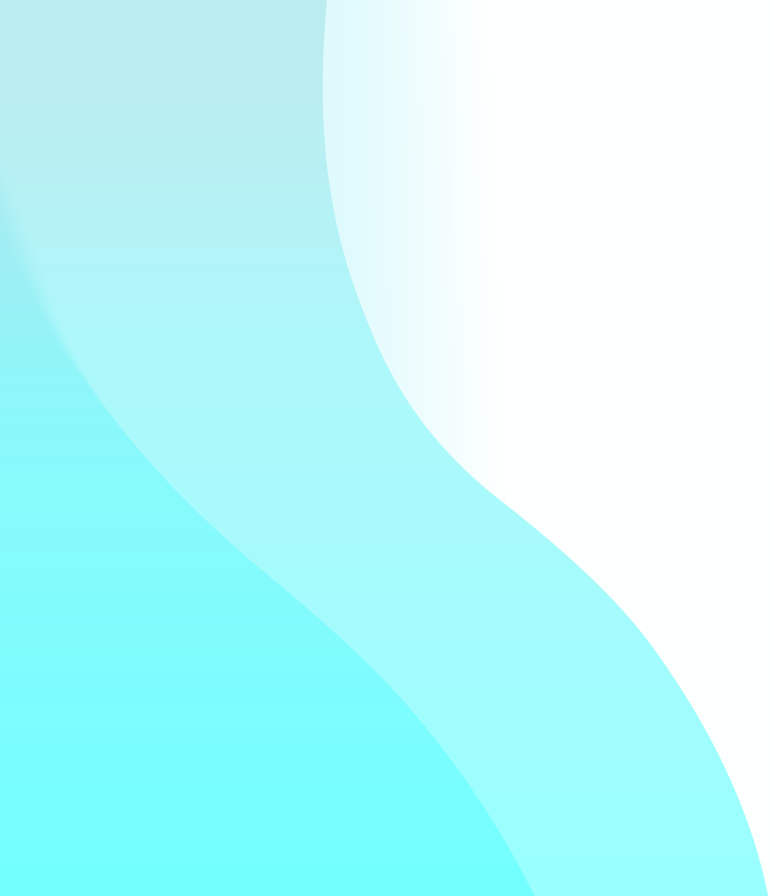
Give the GLSL for this background, as a Shadertoy shader.

```glsl
// Two overlapping aqua waves sweep down a white page beside a pale fading glow.
// Each wave border is a smooth Hermite curve x(depth); the fills are
// gradients over depth, composited from back to front.

#define ASPECT 0.8633      // design width over height
#define GLOW_START 0.375   // left side of the pale glow
#define GLOW_END 0.548     // where the glow fades out at the top
#define GLOW_SLANT 0.04    // rightward drift of the fade with depth
#define SOFT_EDGE 0.020    // blur of the front wave near its top

const vec3 PAPER      = vec3(0.998, 1.000, 1.000);
const vec3 GLOW       = vec3(0.870, 0.980, 0.990);
const vec3 BACK_TOP   = vec3(0.735, 0.926, 0.942);
const vec3 BACK_MID   = vec3(0.675, 0.975, 0.985);
const vec3 BACK_LOW   = vec3(0.600, 1.000, 1.000);
const vec3 FRONT_TOP  = vec3(0.640, 0.925, 0.948);
const vec3 FRONT_MID  = vec3(0.530, 0.980, 0.988);
const vec3 FRONT_LOW  = vec3(0.450, 1.000, 1.000);

// Curve knots: x, depth, slope dx/d(depth)
const vec3 BACK_EDGE[5] = vec3[5](
    vec3(0.3646, 0.0000, -0.09), vec3(0.3971, 0.3255, 0.36),
    vec3(0.5599, 0.5599, 1.28), vec3(0.7292, 0.7240, 0.72),
    vec3(0.8568, 1.0000, 0.20));
const vec3 FRONT_EDGE[5] = vec3[5](
    vec3(0.0000, 0.2148, 0.38), vec3(0.0977, 0.4271, 0.68),
    vec3(0.2943, 0.6380, 1.20), vec3(0.4557, 0.7891, 0.86),
    vec3(0.5964, 1.0000, 0.50));

// Cubic Hermite interpolation between two knots
float hermite(vec3 a, vec3 b, float depth) {
    float span = b.y - a.y;
    float t = (depth - a.y) / span;
    float s = 1.0 - t;
    return a.x * (1.0 + 2.0 * t) * s * s + b.x * t * t * (3.0 - 2.0 * t)
         + span * t * s * (a.z * s - b.z * t);
}

float edgeX(vec3 knots[5], float depth) {
    float x = hermite(knots[0], knots[1], depth);
    for (int i = 1; i < 4; i++) {
        if (depth > knots[i].y) x = hermite(knots[i], knots[i + 1], depth);
    }
    return x;
}

// Approximate signed distance to the border, negative on its left
float edgeDistance(vec3 knots[5], vec2 p) {
    float x = edgeX(knots, p.y);
    float slope = (edgeX(knots, p.y + 0.001) - x) / 0.001;
    return (p.x - x) / sqrt(1.0 + slope * slope);
}

float coverage(float dist, float width) {
    return 1.0 - smoothstep(-width, width, dist);
}

// Three-stop gradient
vec3 ramp(vec3 top, vec3 mid, vec3 low, float start, float middle, float depth) {
    vec3 upper = mix(top, mid, smoothstep(start, middle, depth));
    return mix(upper, low, clamp((depth - middle) / (1.0 - middle), 0.0, 1.0));
}

void mainImage(out vec4 fragColor, in vec2 fragCoord) {
    vec2 uv = fragCoord / iResolution.xy;
    vec2 p = vec2(uv.x * ASPECT, 1.0 - uv.y);
    float pixel = 0.8 / min(iResolution.x / ASPECT, iResolution.y);

    // Paper and pale glow
    float fadeEnd = GLOW_END + GLOW_SLANT * p.y;
    float fade = clamp((p.x - GLOW_START) / (fadeEnd - GLOW_START), 0.0, 1.0);
    vec3 color = mix(GLOW, PAPER, fade);

    // Back wave
    vec3 back = ramp(BACK_TOP, BACK_MID, BACK_LOW, 0.02, 0.48, p.y);
    color = mix(color, back, coverage(edgeDistance(BACK_EDGE, p), pixel));

    // Front wave, with a border that sharpens on the way down
    vec3 front = ramp(FRONT_TOP, FRONT_MID, FRONT_LOW, 0.18, 0.56, p.y);
    float blur = max(pixel, SOFT_EDGE * (1.0 - smoothstep(0.22, 0.50, p.y)));
    color = mix(color, front, coverage(edgeDistance(FRONT_EDGE, p), blur));

    fragColor = vec4(color, 1.0);
}
```
